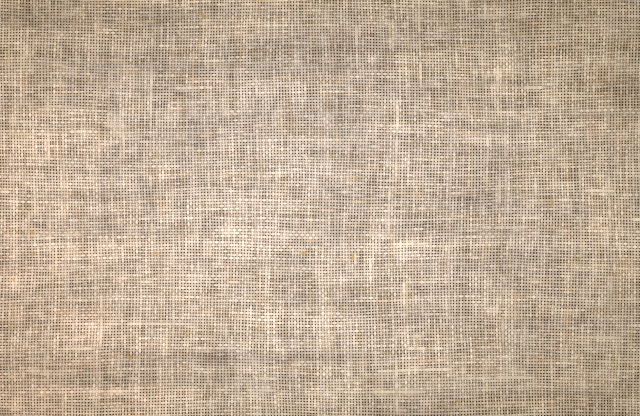
A Shadertoy shader for this texture:

```glsl
// Coarse plain-woven linen with uneven threads, pale slubs and small golden flecks.

// Lengths are fractions of the canvas height unless noted.
const float THREADS = 138.0;      // threads per canvas height
const float HALF_WIDTH = 0.335;   // thread half width, in thread pitches
const float EDGE = 0.06;          // thread edge softness, in thread pitches
const float WOBBLE = 0.40;        // thread drift, in thread pitches
const float SLUB_SHARE = 0.13;    // share of threads that carry slubs
const float FLECK_CELLS = 17.0;   // fleck cells per canvas height
const float FLECK_SHARE = 0.30;   // share of cells holding a fleck
const float CLOUD = 0.055;        // strength of broad staining
const float BANDS = 0.13;         // strength of streaks along the threads
const int SAMPLES = 3;            // antialiasing grid per axis

const vec3 THREAD = vec3(0.905, 0.825, 0.742);
const vec3 SLUB = vec3(0.915, 0.835, 0.740);
const vec3 TAN = vec3(0.825, 0.700, 0.560);
const vec3 GAP_BROWN = vec3(0.315, 0.235, 0.140);
const vec3 GAP_GREY = vec3(0.345, 0.305, 0.265);
const vec3 GOLD = vec3(0.800, 0.610, 0.320);
const vec3 ROSE_TINT = vec3(1.025, 0.985, 0.955);
const vec3 COOL_TINT = vec3(1.045, 1.060, 1.080);
const vec3 SHADE_TINT = vec3(0.835, 0.825, 0.785);

float hash(vec2 p) {
    vec3 h = fract(vec3(p.xyx) * 0.1031);
    h += dot(h, h.yzx + 33.33);
    return fract((h.x + h.y) * h.z);
}

float noise(vec2 p) {
    vec2 i = floor(p), f = fract(p);
    f = f * f * (3.0 - 2.0 * f);
    return mix(mix(hash(i), hash(i + vec2(1, 0)), f.x),
               mix(hash(i + vec2(0, 1)), hash(i + vec2(1, 1)), f.x), f.y);
}

// Broad uneven staining from layered sines, about -1 to 1.
float cloud(vec2 p) {
    float sum = 0.0, amp = 0.5;
    for (int i = 0; i < 4; i++) {
        p = mat2(0.8, 0.6, -0.6, 0.8) * p * 1.7 + 1.3;
        sum += amp * sin(p.x + 1.2 * sin(p.y)) * cos(p.y + sin(p.x * 0.7));
        amp *= 0.7;
    }
    return sum;
}

// One thread: rgb colour, a coverage. "across" is in pitches from its centre.
vec4 yarn(float id, float across, float along, float seed, out float slub) {
    float key = id + seed;
    float reach = noise(vec2(key, along * 11.0 + seed));
    float uneven = noise(vec2(key, along * 28.0)) - 0.5;
    float fibre = noise(vec2(key + 300.0, along * 70.0)) - 0.5;
    slub = step(hash(vec2(key, 7.0)), SLUB_SHARE) * smoothstep(0.70, 1.0, reach + 0.25 * fibre);
    float halfWidth = HALF_WIDTH + 0.15 * uneven + 0.08 * fibre
                    + 0.09 * (hash(vec2(key, 3.0)) - 0.5) + 0.15 * slub;
    float r = across / halfWidth;
    float tone = 1.0 + 0.11 * uneven + 0.13 * fibre + 0.09 * (hash(vec2(key, 5.0)) - 0.5);
    vec3 colour = mix(THREAD, TAN, 0.6 * smoothstep(0.6, 0.9, noise(vec2(key + 600.0, along * 16.0))));
    colour = mix(colour, SLUB, slub) * mix(1.0, tone, 1.0 - 0.4 * slub);
    colour *= 1.0 - mix(0.22, 0.10, slub) * min(r * r, 1.0);
    return vec4(colour, 1.0 - smoothstep(halfWidth - EDGE, halfWidth + EDGE, abs(across)));
}

// Scattered golden husks and pale knots, one at most per cell.
vec3 addFlecks(vec3 colour, vec2 p) {
    vec2 g = p * FLECK_CELLS, cell = floor(g);
    vec2 centre = 0.25 + 0.5 * vec2(hash(cell + 11.0), hash(cell + 23.0));
    vec2 d = fract(g) - centre;
    float angle = 6.283 * hash(cell + 41.0);
    d = mat2(cos(angle), sin(angle), -sin(angle), cos(angle)) * d;
    float size = mix(0.045, 0.12, pow(hash(cell + 53.0), 2.0));
    float mask = 1.0 - smoothstep(0.4 * size, size, length(d * vec2(0.7, 1.4)));
    mask *= step(hash(cell + 67.0), FLECK_SHARE);
    vec3 fleck = hash(cell + 79.0) < 0.45 ? GOLD : SLUB;
    return mix(colour, fleck, 0.7 * mask);
}

vec3 weave(vec2 p, vec3 gap) {
    // Threads drift slowly so the grid never looks ruled.
    vec2 drift = vec2(sin(p.y * 9.0 + 2.0 * sin(p.x * 5.0)) + noise(p * vec2(40, 14)),
                      sin(p.x * 8.0 + 2.0 * sin(p.y * 6.0)) + noise(p * vec2(14, 40) + 50.0));
    vec2 q = p * THREADS + WOBBLE * drift + 4.0;
    vec2 id = floor(q), f = fract(q) - 0.5;
    float warpSlub, weftSlub;
    vec4 warp = yarn(id.x, f.x, p.y, 20.0, warpSlub);
    vec4 weft = yarn(id.y, f.y, p.x, 1020.0, weftSlub);

    // Alternate crossings; a slub tends to ride on top.
    float warpOver = mod(id.x + id.y, 2.0);
    warpOver = clamp(warpOver + 0.7 * (warpSlub - weftSlub), 0.0, 1.0);
    vec3 weftTop = mix(mix(gap, warp.rgb * 0.90, warp.a), weft.rgb, weft.a);
    vec3 warpTop = mix(mix(gap, weft.rgb * 0.90, weft.a), warp.rgb, warp.a);
    return addFlecks(mix(weftTop, warpTop, warpOver), p);
}

void mainImage(out vec4 fragColor, in vec2 fragCoord) {
    vec2 uv = fragCoord / iResolution.xy;
    vec2 p = fragCoord / iResolution.y;

    // Broad light: rosy left, cool pale centre, shaded corners and right.
    float rose = (1.0 - smoothstep(0.0, 0.5, uv.x)) * (1.0 - 0.5 * uv.y);
    float cool = exp(-6.0 * dot(uv - vec2(0.38, 0.57), uv - vec2(0.38, 0.57)));
    float shade = smoothstep(0.32, 0.80, length((uv - vec2(0.40, 0.46)) * vec2(1.0, 1.1)));
    vec3 light = mix(vec3(1.0), ROSE_TINT, rose) * mix(vec3(1.0), COOL_TINT, cool);
    light *= mix(vec3(1.0), SHADE_TINT, shade);
    light *= 1.0 + CLOUD * cloud(p * 3.0) + BANDS * (noise(p * vec2(5, 36)) - 0.5)
           + 0.6 * BANDS * (noise(p * vec2(36, 6) + 90.0) - 0.5)
           + 0.6 * BANDS * (noise(p * vec2(3, 9) + 40.0) - 0.5);
    vec3 gap = mix(GAP_BROWN, GAP_GREY, clamp(0.8 * cool + 0.5 * rose, 0.0, 1.0));

    vec3 sum = vec3(0.0);
    for (int i = 0; i < SAMPLES * SAMPLES; i++) {
        vec2 offset = (vec2(i % SAMPLES, i / SAMPLES) + 0.5) / float(SAMPLES) - 0.5;
        sum += weave((fragCoord + offset) / iResolution.y, gap);
    }
    fragColor = vec4(clamp(light * sum / float(SAMPLES * SAMPLES), 0.0, 1.0), 1.0);
}
```
